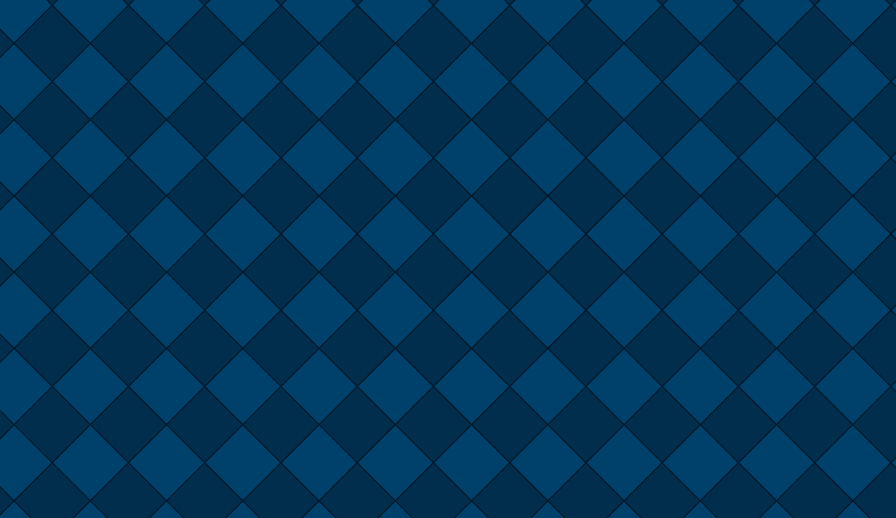
A Shadertoy shader for this pattern:

```glsl
// A checkerboard of blue diamonds, light and dark, parted by thin near-black lines.
// Coordinates are turned 45 degrees; each square tile gets a signed distance
// to its border, from which both the fill and the line coverage are filtered.

const float PERIOD = 0.1472;                 // diamond width, in canvas heights
const vec2 LIGHT_CENTER = vec2(0.0272, 0.9899);
const float LINE_WIDTH = 0.0023;             // in canvas heights

const vec3 LIGHT_BLUE = vec3(0.0, 0.253, 0.420);
const vec3 DARK_BLUE = vec3(0.0, 0.180, 0.298);
const vec3 LINE_COLOR = vec3(0.0, 0.085, 0.145);

// Signed distance to the nearest diamond border, positive inside light ones.
float diamondDistance(vec2 p, float period) {
    vec2 q = p / period;
    vec2 turned = vec2(q.x + q.y, q.x - q.y) + 0.5;
    vec2 tile = floor(turned);
    vec2 toEdge = 0.5 - abs(turned - tile - 0.5);
    float side = 1.0 - 2.0 * mod(tile.x + tile.y, 2.0);
    return side * min(toEdge.x, toEdge.y) * period * inversesqrt(2.0);
}

// Share of a pixel-wide box covered by a line centred on distance zero.
float lineCoverage(float d, float width, float pixel) {
    float upper = min(d + 0.5 * pixel, 0.5 * width);
    float lower = max(d - 0.5 * pixel, -0.5 * width);
    return clamp((upper - lower) / pixel, 0.0, 1.0);
}

// Share of a pixel-wide box on the positive side of a border.
float fillCoverage(float d, float pixel) {
    return clamp(d / pixel + 0.5, 0.0, 1.0);
}

void mainImage(out vec4 fragColor, in vec2 fragCoord) {
    float pixel = 1.0 / iResolution.y;
    vec2 p = fragCoord * pixel - LIGHT_CENTER;
    float d = diamondDistance(p, PERIOD);

    // Fills first, then the border lines on top
    vec3 color = mix(DARK_BLUE, LIGHT_BLUE, fillCoverage(d, pixel));
    color = mix(color, LINE_COLOR, lineCoverage(d, LINE_WIDTH, pixel));
    fragColor = vec4(color, 1.0);
}
```
